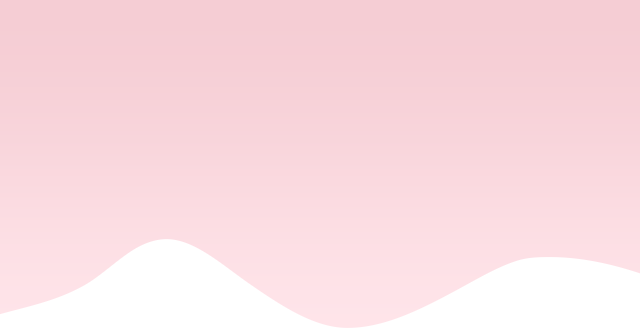
Write a Shadertoy shader that draws this background.

```glsl
// A soft pink vertical gradient above a white rolling hill.
// The hill's edge is a chain of cubic Hermite spans between a few knots,
// smoothed over about one pixel using screen-space derivatives.

const vec3 ROSE  = vec3(0.961, 0.804, 0.831);
const vec3 BLUSH = vec3(1.000, 0.898, 0.918);
const vec3 WHITE = vec3(1.0);

// Hill knots in canvas fractions: x, height, slope
const int KNOT_COUNT = 10;
const vec3 KNOTS[KNOT_COUNT] = vec3[KNOT_COUNT](
    vec3(0.0000, 0.0480,  0.54),
    vec3(0.1302, 0.1338,  1.07),
    vec3(0.2018, 0.2348,  1.32),
    vec3(0.2604, 0.2753,  0.00),
    vec3(0.3906, 0.1389, -1.34),
    vec3(0.5430, 0.0063,  0.00),
    vec3(0.7161, 0.1237,  1.05),
    vec3(0.8073, 0.2096,  0.62),
    vec3(0.8594, 0.2210,  0.00),
    vec3(1.0000, 0.1717, -0.64)
);

// Cubic height at x between two knots
float hermite(vec3 a, vec3 b, float x) {
    float span = b.x - a.x;
    float t = clamp((x - a.x) / span, 0.0, 1.0);
    float s = 1.0 - t;
    float fromA = s * s * ((1.0 + 2.0 * t) * a.y + t * span * a.z);
    float fromB = t * t * ((1.0 + 2.0 * s) * b.y - s * span * b.z);
    return fromA + fromB;
}

// Height of the hill at x, from the span that holds x
float hillHeight(float x) {
    float height = KNOTS[0].y;
    for (int i = 0; i < KNOT_COUNT - 1; i++) {
        if (x >= KNOTS[i].x) height = hermite(KNOTS[i], KNOTS[i + 1], x);
    }
    return height;
}

// Pink background, nearly flat at the top and paler towards the base
vec3 skyColor(float y) {
    return mix(ROSE, BLUSH, smoothstep(0.0, 1.1, 1.0 - y));
}

// Coverage of the region where the signed value is negative
float insideMask(float value) {
    float pixelStep = max(length(vec2(dFdx(value), dFdy(value))), 1e-5);
    return clamp(0.5 - value / pixelStep, 0.0, 1.0);
}

void mainImage(out vec4 fragColor, in vec2 fragCoord) {
    vec2 uv = fragCoord / iResolution.xy;
    float hill = insideMask(uv.y - hillHeight(uv.x));
    fragColor = vec4(mix(skyColor(uv.y), WHITE, hill), 1.0);
}
```
